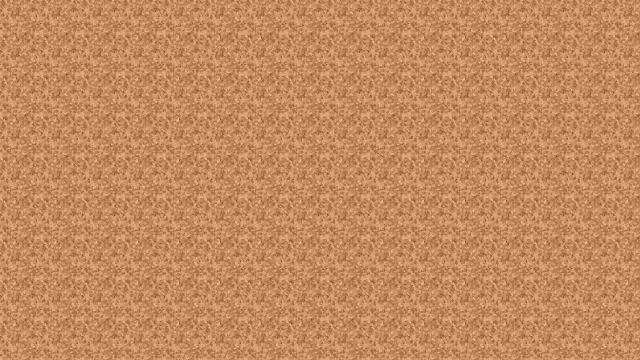
Reproduce this texture procedurally as a WebGL 2 fragment shader.

```glsl
#version 300 es
precision highp float;
// Cork sheet made of one small square tile, repeated from the top left corner.
// Each tile holds warped, wrapped Voronoi grains, fine noise with dark pits,
// scattered flecks and a faint seam; samples are averaged for smooth edges.

uniform vec2 u_resolution;
out vec4 outColor;

const float TILES_DOWN = 8.816;
const float GRAINS = 21.0;
const float SEAM_X = 0.59;
const int SAMPLES = 2;
const vec3 CORK_DARK = vec3(0.64, 0.42, 0.24);
const vec3 CORK_LIGHT = vec3(0.85, 0.64, 0.46);
const vec3 BARK = vec3(0.45, 0.21, 0.11);
const vec3 PALE = vec3(0.90, 0.74, 0.56);

vec2 hash2(vec2 p, float seed) {
  vec3 q = fract(vec3(p.xyx + seed * 7.31) * vec3(0.1031, 0.1030, 0.0973));
  q += dot(q, q.yzx + 33.33);
  return fract((q.xx + q.yz) * q.zy);
}

// Value noise that wraps after the given number of cells.
float wrappedNoise(vec2 p, float cells, float seed) {
  vec2 i = floor(p), f = fract(p);
  f = f * f * (3.0 - 2.0 * f);
  float a = hash2(mod(i, cells), seed).x;
  float b = hash2(mod(i + vec2(1, 0), cells), seed).x;
  float c = hash2(mod(i + vec2(0, 1), cells), seed).x;
  float d = hash2(mod(i + vec2(1, 1), cells), seed).x;
  return mix(mix(a, b, f.x), mix(c, d, f.x), f.y);
}

// Shade of the nearest wrapped Voronoi cell.
float grainShade(vec2 p, float cells, float seed) {
  vec2 i = floor(p), f = fract(p);
  float nearest = 9.0, shade = 0.0;
  for (int y = -1; y <= 1; y++) {
    for (int x = -1; x <= 1; x++) {
      vec2 cell = vec2(x, y);
      vec2 id = mod(i + cell, cells);
      float d = length(cell + hash2(id, seed) - f);
      if (d < nearest) {
        nearest = d;
        shade = hash2(id, seed + 5.0).x;
      }
    }
  }
  return shade;
}

// Coverage of small, randomly turned elliptical flecks on the wrapped tile.
float flecks(vec2 p, int count, float size, float seed) {
  float cover = 0.0;
  for (int k = 0; k < count; k++) {
    vec2 id = vec2(float(k), 3.0);
    vec2 d = fract(p - hash2(id, seed) + 0.5) - 0.5;
    vec2 form = hash2(id, seed + 2.0);
    float angle = 6.2832 * form.x;
    vec2 axis = vec2(cos(angle), sin(angle));
    d = vec2(dot(d, axis), dot(d, vec2(-axis.y, axis.x)) * 2.0);
    float radius = size * mix(0.6, 1.2, form.y);
    cover = max(cover, 1.0 - smoothstep(0.5 * radius, radius, length(d)));
  }
  return cover;
}

vec3 cork(vec2 p) {
  vec2 warp = vec2(wrappedNoise(p * 32.0, 32.0, 7.0),
                   wrappedNoise(p * 32.0, 32.0, 8.0)) - 0.5;
  float shade = grainShade(p * GRAINS + warp, GRAINS, 1.0);
  float pits = smoothstep(0.68, 0.9, wrappedNoise(p * 24.0, 24.0, 4.0));
  float seam = 1.0 - smoothstep(0.0, 0.03, abs(p.x - SEAM_X));

  float tone = 0.61 + 1.1 * (shade - 0.5) - 0.5 * pits + 0.15 * seam;
  tone += 0.5 * (wrappedNoise(p * 30.0, 30.0, 2.0) - 0.5);
  tone += 0.1 * (wrappedNoise(p * 4.0, 4.0, 3.0) - 0.5);

  vec3 color = mix(CORK_DARK, CORK_LIGHT, clamp(tone, -0.5, 1.3));
  color = mix(color, BARK, 0.65 * flecks(p, 9, 0.04, 11.0));
  return mix(color, PALE, 0.55 * flecks(p, 8, 0.04, 17.0));
}

void main() {
  vec3 total = vec3(0.0);
  for (int y = 0; y < SAMPLES; y++) {
    for (int x = 0; x < SAMPLES; x++) {
      vec2 offset = (vec2(x, y) + 0.5) / float(SAMPLES) - 0.5;
      vec2 p = (gl_FragCoord.xy + offset) / u_resolution.y;
      total += cork(fract(vec2(p.x, 1.0 - p.y) * TILES_DOWN));
    }
  }
  outColor = vec4(total / float(SAMPLES * SAMPLES), 1.0);
}
```
